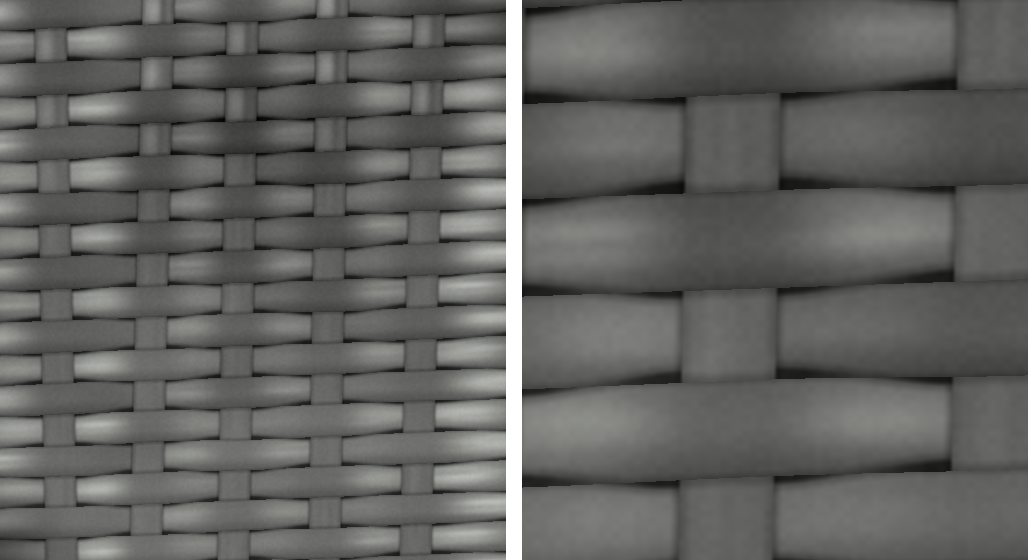
Left, the full canvas; right, a detail of the centre.
A Shadertoy shader for this texture:

```glsl
#define STAKE_HALF 0.031
#define ROW_PITCH 0.0595
#define ROW_SHRINK 0.0029
#define FIRST_ROW 0.0677
#define ROW_SLOPE 0.0325
#define MID_HALF 0.54
#define END_HALF 0.405
#define BASE_TONE 0.375
#define SHEEN 0.20
#define GAP_TONE 0.11
#define GRAIN 0.022
#define TINT vec3(1.0, 1.010, 0.980)

// Uneven stake positions, index -1 to 5, at the top and bottom edges
const float STAKE_TOP[7] = float[](-0.11, 0.099, 0.313, 0.480, 0.657, 0.849, 1.08);
const float STAKE_LOW[7] = float[](-0.09, 0.122, 0.288, 0.461, 0.641, 0.821, 1.06);
// Sheen on the left and right half of the strands over each stake
const float SHEEN_LEFT[7] = float[](1.0, 1.15, 1.25, 0.65, 0.25, 0.2, 1.3);
const float SHEEN_RIGHT[7] = float[](0.9, -0.1, 0.4, 0.65, 0.8, 1.25, 1.3);

float hash(vec2 p) {
    return fract(sin(dot(p, vec2(127.1, 311.7))) * 43758.5453);
}

float noise(vec2 p) {
    vec2 i = floor(p), f = fract(p);
    f = f * f * (3.0 - 2.0 * f);
    return mix(mix(hash(i), hash(i + vec2(1, 0)), f.x),
               mix(hash(i + vec2(0, 1)), hash(i + vec2(1, 1)), f.x), f.y);
}

float bump(float x, float center, float width) {
    float d = (x - center) / width;
    return exp(-d * d);
}

// Row coordinate: pitch shrinks slowly downward, rows rise to the right
float rowCoord(vec2 p) {
    float q = (p.y + ROW_SLOPE * (p.x - 0.48) - FIRST_ROW) / ROW_PITCH;
    float m = (1.0 - sqrt(1.0 - 4.0 * ROW_SHRINK * q)) / (2.0 * ROW_SHRINK);
    return m + 0.08 * (noise(p * vec2(6.0, 14.0)) - 0.5);
}

float strandTone(vec2 p, float f, float u, float edge, float gain, vec2 id) {
    float along = smoothstep(0.1, 0.65, u) * (1.0 - 0.25 * smoothstep(0.75, 1.0, u));
    float streak = noise(vec2(p.x * 8.0 + id.y * 3.7, f * 6.0 + id.y * 5.0));
    float sheen = bump(f, -0.08, 0.36) * (0.1 + gain * along);
    float tone = BASE_TONE + SHEEN * sheen * (0.75 + 0.5 * streak);
    tone += 0.04 * (hash(id) - 0.5);
    tone -= 0.05 * (1.0 - along) * (1.0 - smoothstep(0.35, 0.75, p.y));
    tone -= 0.06 * smoothstep(0.05, 0.5, f);
    return tone * mix(0.70, 1.0, smoothstep(-0.02, 0.13, edge));
}

float stakeTone(vec2 p, float f, float across, vec2 id) {
    float upper = 1.0 - smoothstep(0.02, 0.42, p.y);
    float shine = mix(0.02, 0.20, upper) * (0.6 + 0.7 * hash(id));
    float tone = 0.385 + shine * bump(across, -0.3, 0.65) * bump(f, 0.05, 0.5);
    tone -= 0.12 * upper * bump(across, 0.3, 0.25) * hash(id + 4.0);
    tone += 0.03 * (noise(vec2(across * 3.0 + id.x * 9.0, p.y * 12.0)) - 0.5);
    tone *= mix(0.86, 1.0, 1.0 - smoothstep(0.7, 1.0, abs(across)));
    return tone * mix(0.78, 1.0, smoothstep(0.0, 0.14, 0.5 - abs(f)));
}

void mainImage(out vec4 fragColor, in vec2 fragCoord) {
    vec2 p = fragCoord / iResolution.xy;
    p.y = 1.0 - p.y;
    float aa = max(1.2 / iResolution.y, 0.0018);

    float m = rowCoord(p);
    float row = floor(m + 0.5);
    float f = m - row;

    // Nearest stake in front of this strand, and nearest one behind it
    float gap = 9.0, hump = 9.0, across = 0.0, stakeId = 0.0;
    float gain = 0.0, hiddenId = 0.0;
    for (int k = 0; k < 7; k++) {
        float d = p.x - mix(STAKE_TOP[k], STAKE_LOW[k], p.y);
        if (((k + int(row)) & 1) == 0) {
            if (abs(d) < hump) {
                hump = abs(d);
                gain = mix(SHEEN_LEFT[k], SHEEN_RIGHT[k], smoothstep(-0.02, 0.02, d));
                hiddenId = float(k);
            }
        } else if (abs(d) - STAKE_HALF < gap) {
            gap = abs(d) - STAKE_HALF;
            across = d / STAKE_HALF;
            stakeId = float(k);
        }
    }

    // Strand bulges over the hidden stake and tapers near both ends
    float u = hump / (hump + max(gap, 0.0));
    float halfHeight = mix(MID_HALF, END_HALF, smoothstep(0.42, 1.0, u));
    float edge = halfHeight - abs(f + 0.025 * u);
    float rowAa = 1.3 * aa / ROW_PITCH;
    float tone = strandTone(p, f, u, edge, gain, vec2(hiddenId, row));
    float gapTone = mix(0.24, GAP_TONE, smoothstep(0.5, 0.95, u));
    tone = mix(gapTone, tone, smoothstep(-rowAa, rowAa, edge));

    // Contact shadow beside the stake, then the stake itself
    tone *= mix(0.66, 1.0, smoothstep(-0.002, 0.007, gap));
    float stake = stakeTone(p, f, across, vec2(stakeId, row));
    tone = mix(stake, tone, smoothstep(-aa, aa, gap));

    // Broad shade, blotches, grain and corner falloff
    tone -= 0.07 * bump(p.x, 0.52, 0.28) * bump(p.y, 0.2, 0.2);
    tone += 0.025 * smoothstep(0.45, 0.9, p.y);
    tone += 0.05 * (noise(p * vec2(7.0, 9.0) + 8.0) - 0.5);
    tone += GRAIN * (noise(p * vec2(210.0, 230.0)) - 0.5);
    tone *= 1.0 - 0.45 * bump(length(p - vec2(0.0, 1.0)), 0.0, 0.10);
    tone *= 1.0 - 0.40 * bump(length(p - vec2(1.0, 0.0)), 0.0, 0.12);
    fragColor = vec4(clamp(tone * TINT, 0.0, 1.0), 1.0);
}
```
